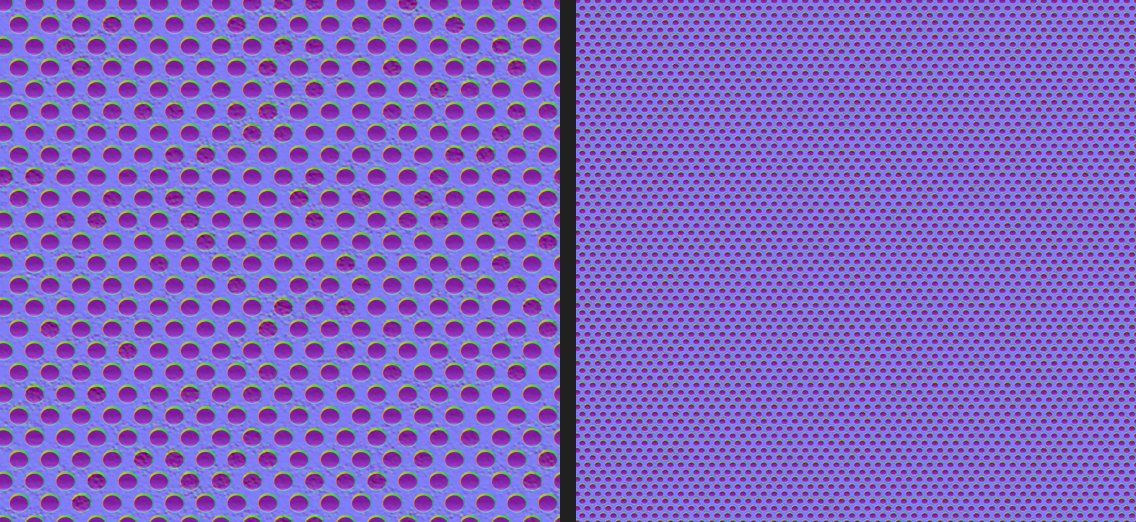
Left, the tile; right, the same tile 3 across and 3 down.
A Shadertoy shader for this texture map:

```glsl
// Tangent-space normal map of a perforated sheet: staggered rows of round pits.
// Each pit is a tilted floor inside a wall coloured by its facing direction;
// wrapped cellular bumps add embossed grit, so the sheet tiles on both axes.

const vec2 PITS = vec2(18.0, 24.0);          // repeats across, rows down
const vec2 GRIT_CELLS = vec2(156.0, 146.0);  // bumps across and down
const float ROW_HEIGHT = 0.699;              // row spacing / column spacing
const float TAU = 6.2831853;

const vec3 FLAT = vec3(0.50, 0.49, 0.98);
const vec3 FLOOR_HIGH = vec3(0.49, 0.11, 0.62);
const vec3 FLOOR_LOW = vec3(0.56, 0.20, 0.75);
const vec3 FLOOR_LIP = vec3(0.70, 0.42, 0.86);

vec3 hash3(vec2 cell) {
    vec3 q = fract(cell.xyx * vec3(0.1031, 0.1030, 0.0973));
    q += dot(q, q.yxz + 33.33);
    return fract((q.xxy + q.yzz) * q.zyx);
}

// Summed slope of randomly placed bumps and dents, wrapping at "period".
vec2 gritSlope(vec2 p, vec2 period) {
    vec2 cell = floor(p), slope = vec2(0.0);
    for (int j = -1; j <= 1; j++)
    for (int i = -1; i <= 1; i++) {
        vec2 c = cell + vec2(i, j);
        vec3 h = hash3(mod(c, period));
        vec2 d = p - c - 0.2 - 0.6 * h.xy;
        slope += (h.z * 2.0 - 1.0) * d * exp(-5.0 * dot(d, d));
    }
    return slope * 3.0;
}

// Slow patches of wear; whole frequencies keep it periodic.
float wearPatches(vec2 uv) {
    vec2 a = uv * TAU;
    float s = sin(3.0 * a.x + 2.0 * sin(2.0 * a.y))
            + sin(5.0 * a.y - 4.0 * a.x + 1.7)
            + sin(11.0 * a.x + 7.0 * a.y + 2.0 * sin(3.0 * a.x));
    return smoothstep(-2.0, 2.0, s);
}

float disc(vec2 p, vec2 radii, float soft) {
    float edge = (length(p / radii) - 1.0) * min(radii.x, radii.y);
    return 1.0 - smoothstep(-soft, soft, edge);
}

// Wall tint for a unit direction from the pit centre.
vec3 wallColor(vec2 dir) {
    float right = smoothstep(-0.8, 0.8, dir.x);
    vec3 side = mix(vec3(0.86, 0.47, 0.47), vec3(0.24, 0.58, 0.60), right);
    vec3 top = mix(vec3(0.74, 0.76, 0.20), vec3(0.24, 0.80, 0.32), right);
    vec3 bottom = mix(vec3(0.54, 0.68, 0.84), vec3(0.42, 0.76, 0.80), right);
    vec3 c = mix(side, top, smoothstep(0.05, 0.75, dir.y));
    return mix(c, bottom, smoothstep(0.25, 0.85, -dir.y));
}

void mainImage(out vec4 fragColor, in vec2 fragCoord) {
    vec2 uv = fragCoord / iResolution.xy;
    float soft = max(0.018, 0.7 * PITS.x / iResolution.x);

    // Staggered grid, with local position in column widths
    vec2 grid = uv * PITS - vec2(0.0, 0.38);
    float row = floor(grid.y);
    grid.x += mix(0.89, 0.39, mod(row + 1.0, 2.0)) - 0.5;
    vec2 id = mod(vec2(floor(grid.x + 1.0), row), PITS);
    vec2 p = (fract(grid) - 0.5) * vec2(1.0, ROW_HEIGHT);
    vec3 vary = hash3(id + 7.0);

    // Pit layers: outer rim and a floor set slightly low
    float rim = disc(p, vec2(0.328, 0.318), soft);
    vec2 floorPos = p + vec2(0.004, 0.022 + 0.008 * (vary.x - 0.5));
    float base = disc(floorPos, vec2(0.290, 0.257), soft);

    // Grit is strongest between rows, weaker in most pit floors
    float wear = wearPatches(uv);
    float between = mix(0.25, 1.0, smoothstep(0.06, 0.24, abs(p.y)));
    float sheetGrit = between * mix(0.35, 1.1, wear);
    float floorGrit = 0.18 + 0.75 * smoothstep(0.65, 1.0, vary.y);
    float amount = mix(sheetGrit, floorGrit, rim);
    vec2 slope = gritSlope(uv * GRIT_CELLS, GRIT_CELLS) * amount;

    // Floor shading: dark above, paler towards the lower lip
    float down = -floorPos.y;
    vec3 floorTint = mix(FLOOR_HIGH, FLOOR_LOW, smoothstep(-0.10, 0.16, down));
    floorTint = mix(floorTint, FLOOR_LIP, 0.8 * smoothstep(0.16, 0.25, down));

    vec3 color = mix(FLAT, wallColor(p / max(length(p), 0.001)), rim);
    color = mix(color, floorTint, base);

    // Emboss: slope tilts red and green, steepness lowers blue
    color.rg += slope * vec2(0.22, 0.30);
    color.b -= 0.30 * length(slope);
    fragColor = vec4(clamp(color, 0.0, 1.0), 1.0);
}
```
